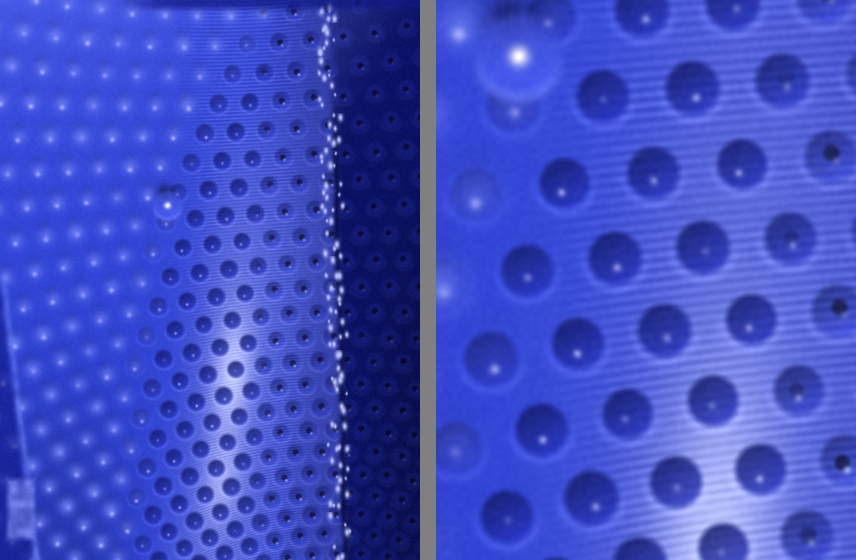
Left: the whole. Right: its middle third, enlarged.
A Shadertoy shader for this texture:

```glsl
// Blue moulded plastic with a staggered lattice of round dimples on a curved wall.
// Centres follow a bent row/column formula; light runs from soft glows on the left,
// over a glossy ridge, to a seam and deep shade on the right.

const vec2 SPAN = vec2(12, 16);          // canvas in working units, y down
const vec2 ORIGIN = vec2(5.854, 3.81);   // centre of dimple (0, 0)
const float ROW_STEP = 0.821, ROW_SHRINK = 0.0071;
const float PITCH = 0.885, PITCH_SHRINK = 0.01, DRIFT = 0.0542;
const float RADIUS = 0.265;
const float LINES_PER_ROW = 8.0, LINE_STRENGTH = 0.035;
const vec2 BUBBLE = vec2(4.79, 5.87);
const vec3 COBALT = vec3(0.18, 0.255, 0.83);
const vec3 SKY = vec3(0.27, 0.34, 0.9);
const vec3 GLOW = vec3(0.43, 0.5, 0.97);
const vec3 PERIWINKLE = vec3(0.39, 0.44, 0.86);
const vec3 PALE = vec3(0.74, 0.77, 1);
const vec3 SLATE = vec3(0.19, 0.235, 0.66);
const vec3 NAVY = vec3(0.045, 0.07, 0.39);
const vec3 PIT = vec3(0.11, 0.15, 0.57);

float hash(vec2 p) {
    vec3 q = fract(p.xyx * 0.1031);
    q += dot(q, q.yzx + 33.33);
    return fract((q.x + q.y) * q.z);
}

float noise(vec2 p) {
    vec2 i = floor(p), f = fract(p);
    f = f * f * (3.0 - 2.0 * f);
    return mix(mix(hash(i), hash(i + vec2(1, 0)), f.x),
               mix(hash(i + vec2(0, 1)), hash(i + 1.0), f.x), f.y);
}

float bell(float x, float width) { return exp(-x * x / (width * width)); }
float fade(float a, float b, float x) { return 1.0 - smoothstep(a, b, x); }

// Lattice: start, pitch and bend of row j
float rowStart(float j) { return ORIGIN.x + DRIFT * j; }
float pitch(float j) { return PITCH - PITCH_SHRINK * j; }
float bend(float dx, float j) {
    return dx * (-0.045 - 0.0155 * j + dx * (0.0034 * j - 0.0048));
}

float rowAt(vec2 p) {
    float j = 0.0;
    for (int k = 0; k < 5; k++) {
        float y = p.y - bend(p.x - rowStart(j), j) - ORIGIN.y;
        float root = sqrt(max(ROW_STEP * ROW_STEP - 4.0 * ROW_SHRINK * y, 0.0));
        j = (ROW_STEP - root) / (2.0 * ROW_SHRINK);
    }
    return j;
}

vec2 dimpleCentre(vec2 id) {
    float j = id.y, dx = pitch(j) * (id.x + 0.5 * mod(j, 2.0));
    return vec2(rowStart(j) + dx, ORIGIN.y + j * (ROW_STEP - ROW_SHRINK * j) + bend(dx, j));
}

vec3 wall(vec2 p, float row, float seam) {
    vec3 col = mix(COBALT, SKY, exp(-p.y / 4.0) * fade(3.0, 9.0, p.x));
    col *= 1.0 - 0.16 * smoothstep(8.0, 16.0, p.y) * fade(2.0, 5.0, p.x);
    col = mix(col, SLATE, smoothstep(7.0, 9.4, p.x));
    // Glossy ridge
    float d = p.x - 7.1 + 0.004 * p.y * p.y;
    float broad = bell(d, d > 0.0 ? 2.0 : 1.3) * mix(0.2, 0.9, smoothstep(1.0, 9.0, p.y));
    col = mix(col, PERIWINKLE, broad);
    float hot = bell(d, 0.55) * (bell(p.y - 10.7, 1.7) + 0.65 * bell(p.y - 13.8, 1.2));
    col = mix(col, PALE, min(hot, 1.0));
    // Fine machining lines
    float lines = sin(row * LINES_PER_ROW * 6.2832) * (0.5 + noise(p * vec2(1.5, 5)));
    col += lines * LINE_STRENGTH * smoothstep(4.8, 6.2, p.x) * fade(8.0, 9.6, p.x);
    // Shade beyond the seam
    vec3 shade = mix(SLATE * 0.85, NAVY, smoothstep(-1.0, 5.0, p.y + 1.5 * (p.x - seam)));
    shade *= 1.0 - 0.3 * smoothstep(9.5, 13.0, p.x) * smoothstep(3.0, 12.0, p.y);
    return mix(col, shade, smoothstep(-0.15, 0.3, p.x - seam));
}

vec3 addDimple(vec3 col, vec2 p, vec2 id, float px, float seam) {
    vec2 c = dimpleCentre(id);
    float h = hash(id + 40.0), h2 = hash(id + 71.0);
    vec2 q = (p - c) / (RADIUS * (0.95 + 0.1 * h));
    float d = length(q), aa = px / RADIUS;
    float soft = fade(-0.7, 0.7, c.x - 3.7 - 4.5 * exp(-c.y / 4.0));
    float right = smoothstep(7.0, 8.0, c.x), dark = smoothstep(-0.2, 0.5, c.x - seam);
    // Sharp recess with a lit lower lip
    vec3 inside = mix(col, PIT, mix(0.8, 0.4, right)) * (1.0 + 0.22 * q.y + 0.12 * q.x);
    inside = mix(inside, col * 1.15 + 0.02, dark * 0.8);
    col = mix(col, inside, fade(0.78 - aa, 1.06 + aa, d) * (1.0 - soft));
    col += (1.0 - soft) * 0.06 * bell(d - 1.12, 0.16) * smoothstep(-0.6, 0.9, q.y) * (1.0 - 0.5 * dark);
    // Blurred glow
    col *= 1.0 - 0.1 * soft * bell(length(q + vec2(0.2, 0.9)), 0.8);
    col = mix(col, GLOW, soft * (0.55 + 0.25 * h) * bell(d, 0.85));
    // Central pit and bright fleck
    vec2 o = q - 0.3 * (vec2(h, h2) - 0.5);
    col *= 1.0 - 0.55 * right * fade(0.17, 0.36 + aa, length(o));
    float fleck = bell(length(o - vec2(0.2 * right, 0.28)), 0.15 + 0.12 * soft);
    return mix(col, PALE, fleck * (0.2 + 0.6 * h2) * (1.0 - 0.75 * dark));
}

void mainImage(out vec4 fragColor, in vec2 fragCoord) {
    vec2 p = fragCoord / iResolution.xy * SPAN;
    p.y = SPAN.y - p.y;
    float px = SPAN.y / iResolution.y, row = rowAt(p);
    float seam = 9.34 + 0.025 * p.y + 0.08 * noise(vec2(p.y * 1.3, 3));
    vec3 col = wall(p, row, seam);
    // Dimples in the nearest rows and columns
    for (int n = 0; n < 9; n++) {
        float j = floor(row + 0.5) + float(n / 3 - 1);
        float i = floor((p.x - rowStart(j)) / pitch(j) - 0.5 * mod(j, 2.0) + 0.5) + float(n % 3 - 1);
        col = addDimple(col, p, vec2(i, j), px, seam);
    }
    // Raised bubble
    vec2 b = (p - BUBBLE) / 0.46;
    float r = length(b);
    col *= 1.0 - 0.45 * bell(length(b + vec2(0.2, 0.85)), 0.5);
    col = mix(col, SKY * (1.0 + 0.15 * b.y), 0.75 * fade(0.7, 1.05, r));
    col = mix(col, GLOW, 0.5 * bell(r - 0.85, 0.15) * smoothstep(-0.2, 0.8, b.y));
    col = mix(col, vec3(1), bell(r, 0.2));
    // Seam groove with scattered glints
    col = mix(col, NAVY * 0.6, 0.75 * bell(p.x - seam - 0.1, 0.06 + px) * smoothstep(2.5, 4.0, p.y));
    for (int k = 0; k < 4; k++) {
        float f = 1.6 + 0.5 * float(k), cell = floor(p.y * f);
        vec2 id = vec2(cell, 17 * k + 5);
        vec2 g = vec2(seam + 0.6 * hash(id) - 0.33, (cell + 0.3 + 0.4 * hash(id + 9.0)) / f);
        float spot = bell(length((p - g) * vec2(1, 0.65)), 0.03 + 0.05 * hash(id + 23.0));
        col = mix(col, PALE, step(0.35, hash(id + 31.0)) * spot);
    }
    // Left rim, bottom tab and top edge
    float rim = p.x - 0.1 - 0.12 * (p.y - 8.0), low = smoothstep(7.8, 8.6, p.y);
    col = mix(col, NAVY * 1.4, 0.65 * low * fade(-0.25, 0.05, rim));
    col = mix(col, GLOW, 0.5 * low * bell(rim, 0.1) * (0.4 + noise(p * 4.0)));
    vec2 tab = abs(p - vec2(0.6, 14.55)) - vec2(0.38, 0.85);
    col = mix(col, PERIWINKLE + 0.25 * noise(p * 5.0) - 0.1, 0.8 * fade(-0.12, 0.12, max(tab.x, tab.y)));
    col = mix(col, NAVY * 1.3, 0.7 * fade(0.1, 0.4, p.y) * smoothstep(3.0, 5.0, p.x));
    // Faint grain
    col += 0.025 * (noise(p * 22.0) - 0.5);
    fragColor = vec4(clamp(col, 0.0, 1.0), 1);
}
```
